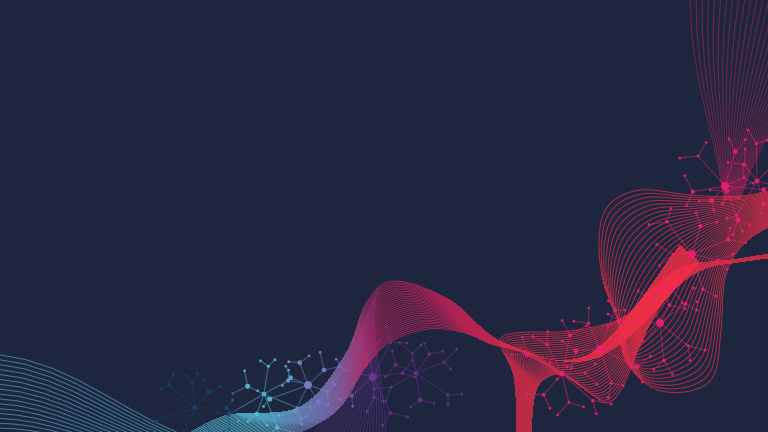
This background is drawn by a Shadertoy shader. Its source:

```glsl
// Ribbons of fine lines and branching molecules on a dark navy ground.
// Each ribbon blends two spline edges; a quadratic gives the blend value of
// the line through a point, so folds and overlaps come out by themselves.

const float GRID = 432.0;  // design units per canvas height, y from the top
const float LINE_WIDTH = 0.95;
const float LINK_WIDTH = 0.7;
const int STEPS = 7;       // straight pieces per spline span
const int KNOTS = 10;
const int HUBS = 11;
const int BRANCHES = 7;
const vec3 NAVY = vec3(0.118, 0.149, 0.247);
const vec3 DEEP_BLUE = vec3(0.08, 0.25, 0.42);
const vec3 CYAN = vec3(0.33, 0.76, 0.85);
const vec3 LAVENDER = vec3(0.48, 0.49, 0.77);
const vec3 PURPLE = vec3(0.43, 0.18, 0.56);
const vec3 CRIMSON = vec3(0.8, 0.12, 0.35);
const vec3 RED = vec3(0.96, 0.18, 0.27);
const vec3 PINK = vec3(0.94, 0.12, 0.43);

// Knots hold both ribbon edges: xy is the first edge, zw the second.
const vec4 WAVE[KNOTS] = vec4[KNOTS](
  vec4(170,445,215,455), vec4(225,416,280,440), vec4(300,407,335,412), vec4(345,355,365,368),
  vec4(367,302,390,342), vec4(395,281,428,329), vec4(450,300,465,333), vec4(505,343,505,348),
  vec4(590,354,600,357), vec4(680,245,700,262));
const vec4 UPPER[KNOTS] = vec4[KNOTS](
  vec4(830,185,830,205), vec4(790,187,790,218), vec4(740,196,748,240), vec4(690,195,726,275),
  vec4(640,190,721,330), vec4(608,206,714,375), vec4(599,240,690,391), vec4(604,285,655,389),
  vec4(620,325,628,365), vec4(628,350,618,335));
const vec4 LOWER[KNOTS] = vec4[KNOTS](
  vec4(790,250,790,256), vec4(735,259,742,262), vec4(685,266,700,271), vec4(650,290,665,300),
  vec4(622,318,640,345), vec4(570,331,622,388), vec4(515,333,603,402), vec4(500,343,565,375),
  vec4(514,378,537,388), vec4(517,445,531,445));
// Molecule centres: position and radius.
const vec3 HUB[HUBS] = vec3[HUBS](
  vec3(195,408,2.2), vec3(264,394,2.3), vec3(308,385,4), vec3(373,377,4),
  vec3(416,373,2.4), vec3(562,374,2.6), vec3(600,349,4), vec3(660,323,4),
  vec3(692,254,4), vec3(725,186,4), vec3(757,181,2.5));

float cross2(vec2 a, vec2 b) { return a.x * b.y - a.y * b.x; }
float hash(vec2 v) { return fract(sin(dot(v, vec2(127.1, 311.7))) * 43758.5); }
float over(float a, float b) { return a + b - a * b; }

// Coverage of the line with blend t on one straight piece, around the point.
float lineCover(float t, vec2 a0, vec2 a1, vec2 d0, vec2 d1, float gaps, float px) {
  vec2 start = a0 + t * d0, along = a1 + t * d1 - start;
  float len2 = max(dot(along, along), 1e-6), s = -dot(start, along) / len2;
  if (abs(t - 0.5) > 0.5 + 0.5 / gaps || s < 0.0 || s >= 1.0) return 0.0;
  float spacing = abs(cross2(along, mix(d0, d1, s))) * inversesqrt(len2) / gaps;
  float offset = abs(fract(t * gaps + 0.5) - 0.5) * spacing, r = max(px, LINE_WIDTH);
  float single = LINE_WIDTH / r * max(0.0, 1.0 - offset / r);
  float dense = min(LINE_WIDTH / max(spacing, 0.01), 1.0);
  return mix(dense, single, smoothstep(0.8 * r, 1.6 * r, spacing));
}

// One cubic span of a ribbon, cut into straight pieces.
float span(vec2 p, vec4 a, vec4 b, vec4 c, vec4 d, float gaps, float px) {
  float cover = 0.0;
  vec4 last = a;
  for (int i = 1; i <= STEPS; i++) {
    float u = float(i) / float(STEPS), v = 1.0 - u;
    vec4 next = v * v * v * a + 3.0 * v * u * (v * b + u * c) + u * u * u * d;
    vec2 a0 = last.xy - p, a1 = next.xy - p, d0 = last.zw - last.xy, d1 = next.zw - next.xy;
    float k0 = cross2(a0, a1), k1 = cross2(a0, d1) + cross2(d0, a1), k2 = cross2(d0, d1);
    float root = k1 * k1 - 4.0 * k0 * k2;
    last = next;
    if (root < 0.0) continue;
    float q = -0.5 * (k1 + (k1 < 0.0 ? -1.0 : 1.0) * sqrt(root));
    if (abs(k2) > 1e-4) cover = over(cover, lineCover(q / k2, a0, a1, d0, d1, gaps, px));
    if (abs(q) > 1e-4) cover = over(cover, lineCover(k0 / q, a0, a1, d0, d1, gaps, px));
  }
  return cover;
}

float ribbon(vec2 p, vec4 k[KNOTS], float gaps, float px) {
  float cover = 0.0;
  for (int i = 0; i < KNOTS - 1; i++) {
    vec4 a = k[i], b = k[i + 1];
    vec4 m0 = (b - k[max(i - 1, 0)]) / 6.0, m1 = (k[min(i + 2, KNOTS - 1)] - a) / 6.0;
    cover = over(cover, span(p, a, a + m0, b - m1, b, gaps, px));
  }
  return cover;
}

// A dot of radius r at b, linked to a.
float node(vec2 p, vec2 a, vec2 b, float r, float px) {
  vec2 ab = b - a, q = p - a;
  float d = length(q - ab * clamp(dot(q, ab) / dot(ab, ab), 0.0, 1.0)), w = max(px, LINK_WIDTH);
  float dot0 = clamp((r - length(p - b)) / px + 0.5, 0.0, 1.0);
  return max(dot0, 0.8 * LINK_WIDTH / w * max(0.0, 1.0 - d / w));
}

// A hub with branches, each ending in a node that carries two leaves.
float molecule(vec2 p, vec3 hub, float seed, float px) {
  float reach = length(p - hub.xy), cover = clamp((hub.z - reach) / px + 0.5, 0.0, 1.0);
  if (reach > 66.0) return 0.0;
  for (int i = 0; i < BRANCHES; i++) {
    vec2 id = vec2(float(i), seed);
    float angle = 6.2832 * (id.x + 0.6 * hash(id)) / float(BRANCHES) + seed;
    vec2 tip = hub.xy + mix(18.0, 42.0, hash(id + 3.7)) * vec2(cos(angle), sin(angle));
    cover = max(cover, node(p, hub.xy, tip, mix(1.4, 2.6, hash(id + 5.1)), px));
    for (float side = -1.0; side < 2.0; side += 2.0) {
      float turn = angle + side * mix(0.4, 1.3, hash(id + side * 2.3));
      vec2 arm = mix(9.0, 19.0, hash(id + side * 7.9)) * vec2(cos(turn), sin(turn));
      cover = max(cover, node(p, tip, tip + arm, 1.35, px));
    }
  }
  return cover;
}

void mainImage(out vec4 fragColor, in vec2 fragCoord) {
  float px = GRID / iResolution.y, nodes = 0.0;
  vec2 p = vec2(fragCoord.x, iResolution.y - fragCoord.y) * px;
  // Colours run from cool to warm across the canvas.
  vec3 ink = mix(CYAN, LAVENDER, smoothstep(250.0, 325.0, p.x));
  ink = mix(ink, CRIMSON, smoothstep(315.0, 385.0, p.x));
  ink = mix(ink, RED, smoothstep(420.0, 560.0, p.x));
  vec3 bead = mix(DEEP_BLUE, CYAN, smoothstep(225.0, 245.0, p.x));
  bead = mix(bead, LAVENDER, smoothstep(265.0, 320.0, p.x));
  bead = mix(bead, PURPLE, smoothstep(325.0, 385.0, p.x));
  bead = mix(bead, PINK, smoothstep(470.0, 540.0, p.x));
  // Left sweep, top right fan and violet veil.
  float sweep = span(p, vec4(-5,354,-5,428), vec4(70,362,40,428), vec4(110,405,70,440), vec4(185,436,120,450), 15.0, px);
  float fan = span(p, vec4(690,-5,850,-5), vec4(690,80,810,80), vec4(715,130,760,130), vec4(724,200,740,200), 26.0, px);
  float veil = span(p, vec4(380,284,380,284), vec4(355,330,365,320), vec4(350,390,386,385), vec4(310,440,386,440), 22.0, px);
  vec3 color = mix(mix(NAVY, CYAN, 0.6 * sweep), CRIMSON, 0.5 * fan);
  color = mix(color, PURPLE, 0.5 * veil);
  // Main ribbons, then molecules.
  color = mix(color, ink, 0.7 * ribbon(p, UPPER, 36.0, px));
  color = mix(color, ink, 0.75 * ribbon(p, LOWER, 32.0, px));
  color = mix(color, ink, 0.8 * ribbon(p, WAVE, 28.0, px));
  for (int i = 0; i < HUBS; i++) nodes = max(nodes, molecule(p, HUB[i], float(i) * 1.7, px));
  fragColor = vec4(mix(color, bead, 0.92 * nodes), 1.0);
}
```
